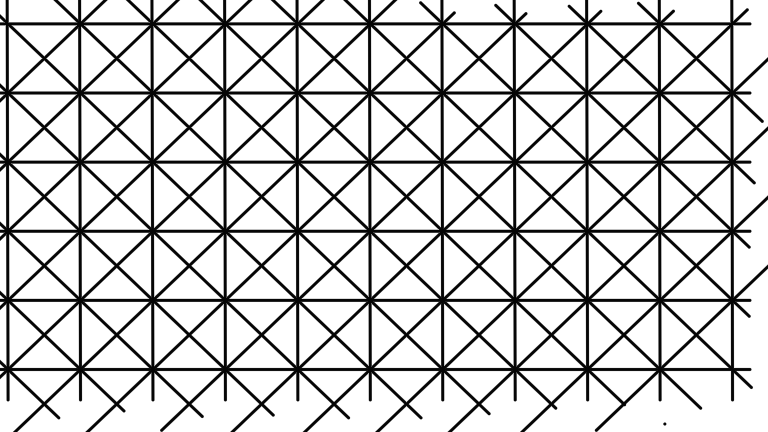
Reproduce this pattern procedurally as a Shadertoy shader.

```glsl
// Black ink lattice of crossed rectangles on white, with loose uneven stroke ends.

const vec2 CELL = vec2(0.1677, 0.16);       // in canvas heights
const vec2 ORIGIN = vec2(0.0187, 0.1447);   // lower left lattice node
const float HALF_WIDTH = 0.0035;

float hash(float n) {
    return fract(sin(n * 12.9898) * 43758.55);
}

// Distance to a round-ended stroke between two lattice positions
float stroke(vec2 p, vec2 a, vec2 b) {
    vec2 start = ORIGIN + a * CELL;
    vec2 along = (b - a) * CELL;
    vec2 rel = p - start;
    return length(rel - along * clamp(dot(rel, along) / dot(along, along), 0.0, 1.0));
}

// Upright and level rulings
float grid(vec2 p) {
    float d = 1e3;
    for (int i = 0; i < 11; i++) {
        float x = float(i);
        float lean = 0.01 + 0.006 * hash(x + 3.0);
        d = min(d, stroke(p, vec2(x, -0.44), vec2(x - lean, 5.6)));
    }
    for (int j = 0; j < 6; j++) {
        float y = float(j);
        d = min(d, stroke(p, vec2(-1.0, y), vec2(10.24, y)));
    }
    return d;
}

// Diagonals running down to the right, each overshooting its last node
float fallingLines(vec2 p) {
    float overshoot[15] = float[15](
        0.70, 0.60, 0.68, 0.66, 0.70, 0.70, 0.64, 0.56,
        0.51, 0.56, 0.26, 0.23, 0.23, 0.30, 0.41);
    float d = 1e3;
    for (int i = 0; i < 15; i++) {
        float k = float(i);
        float lead = i < 11 ? 0.5 : 0.25 + 0.07 * hash(k);
        float lastX = min(k, 10.0);
        vec2 top = vec2(k - 5.0 - lead, 5.0 + lead);
        vec2 bottom = vec2(lastX, k - lastX) + vec2(1.0, -1.0) * overshoot[i];
        d = min(d, stroke(p, top, bottom));
    }
    return d;
}

// Diagonals running up to the right
float risingLines(vec2 p) {
    float d = 1e3;
    for (int i = -4; i < 10; i++) {
        float k = float(i);
        float tail = (i == 3 || i == 9) ? 0.88 : 1.0;
        float lead = (i > 0 && i < 6) ? 0.14 + 0.08 * hash(k) : 1.0;
        d = min(d, stroke(p, vec2(k - tail, -tail), vec2(k + 5.0 + lead, 5.0 + lead)));
    }
    return d;
}

void mainImage(out vec4 fragColor, in vec2 fragCoord) {
    vec2 p = fragCoord / iResolution.y;
    float d = min(grid(p), min(fallingLines(p), risingLines(p)));

    // Stray ink dot in the lower margin
    d = min(d, length(p - vec2(1.539, 0.0185)));

    float blur = 0.7 / iResolution.y;
    float ink = 1.0 - smoothstep(-blur, blur, d - HALF_WIDTH);
    fragColor = vec4(mix(vec3(1.0), vec3(0.02), ink), 1.0);
}
```
